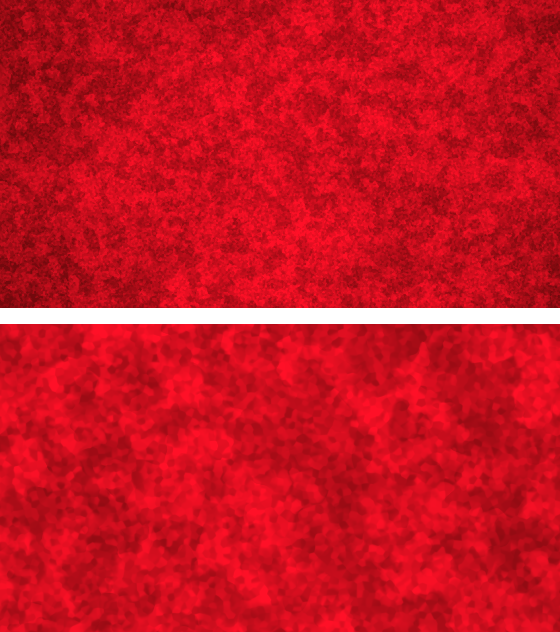
Top, the full canvas; bottom, a detail of the centre.
Write a Shadertoy shader that draws this texture.

```glsl
// Mottled crimson plaster: small crisp cellular flakes, fine grain and darkened sides.

const vec3 DEEP_RED = vec3(0.45, 0.035, 0.050);
const vec3 HOT_RED  = vec3(1.00, 0.064, 0.151);
const float MEAN_RED = 0.757;

// Three random values per lattice cell.
vec3 hash3(vec2 cell) {
    vec3 h = fract(cell.xyx * vec3(0.1031, 0.1030, 0.0973));
    h += dot(h, h.yxz + 33.33);
    return fract((h.xxy + h.yzz) * h.zyx);
}

// Soft cellular noise: centred tone of the cells, blended by distance.
float cells(vec2 p, float sharpness) {
    vec2 base = floor(p), local = p - base;
    float toneSum = 0.0, weightSum = 0.0;
    for (int y = -1; y <= 1; y++) {
        for (int x = -1; x <= 1; x++) {
            vec2 offset = vec2(x, y);
            vec3 rnd = hash3(base + offset);
            vec2 toSeed = offset + rnd.xy - local;
            float weight = exp(-sharpness * dot(toSeed, toSeed));
            toneSum += weight * rnd.z;
            weightSum += weight;
        }
    }
    return toneSum / weightSum - 0.5;
}

// Layered sines that bend the cells out of their lattice.
vec2 wave(vec2 p, float amount) {
    vec2 w = sin(p.yx * vec2(11.0, 13.0) + vec2(0.7, 2.1));
    w += 0.5 * sin(p.yx * vec2(29.0, 23.0) + w.yx * 2.0);
    return amount * w;
}

// Small cellular displacement that frays the flake outlines.
vec2 fray(vec2 p, float scale, float amount) {
    return amount * vec2(cells(p * scale + 17.0, 5.0),
                         cells(p * scale + 71.0, 5.0));
}

// Pushes a centred value towards light or dark, giving firmer outlines.
float firm(float value, float range) {
    return smoothstep(-range, range, value) - 0.5;
}

// Broad light: brightest near the middle, falling off to the sides.
float sideShade(vec2 uv, vec2 centre) {
    vec2 q = uv - centre;
    return 0.38 * (0.19 - dot(q * q, vec2(1.7, 0.6)));
}

void mainImage(out vec4 fragColor, in vec2 fragCoord) {
    vec2 uv = fragCoord / iResolution.xy;
    vec2 p = fragCoord / iResolution.y;
    vec2 bent = p + wave(p, 0.008);
    vec2 ragged = bent + fray(p, 85.0, 0.016);

    // Clouds and patches
    float red = MEAN_RED + sideShade(uv, vec2(0.55, 0.48));
    red += 0.11 * cells(bent * 3.7 + 5.0, 4.0);
    red += 0.10 * cells(ragged * 11.0 + 31.0, 6.0);

    // Flakes broken up by smaller chips
    float flake = cells(ragged * 29.0 + 11.0, 8.0);
    float chip = cells(ragged * 62.0 + 43.0, 8.0);
    red += 0.18 * firm(flake + 0.75 * chip, 0.38);

    // Grain
    red += 0.23 * cells(p * 150.0 + 7.0, 7.0);

    float tone = clamp((red - DEEP_RED.r) / (HOT_RED.r - DEEP_RED.r), 0.0, 1.0);
    fragColor = vec4(mix(DEEP_RED, HOT_RED, tone), 1.0);
}
```
